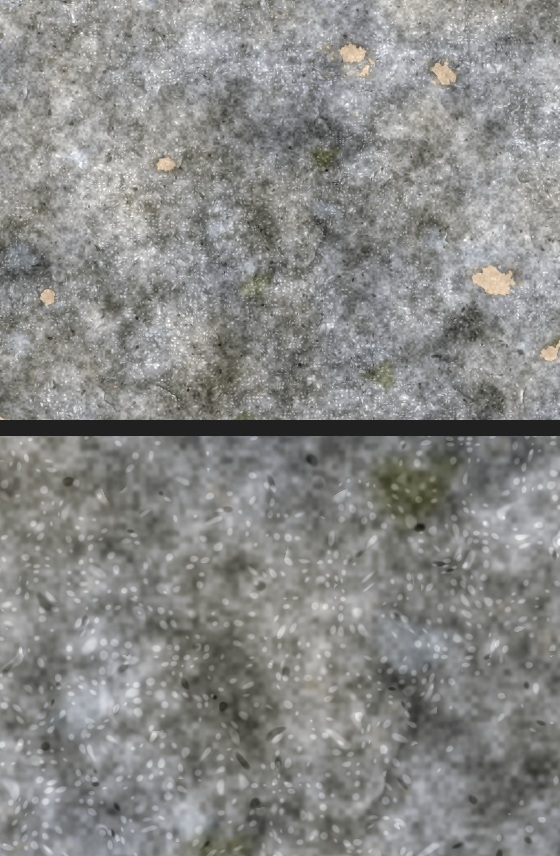
Top, the full canvas; bottom, a detail of the centre.
A WebGL 2 fragment shader for this texture:

```glsl
#version 300 es
precision highp float;
// Weathered grey stone: layered noise gives tone, grain and shallow relief,
// scattered cells add dents, stains, moss, lime bloom and ochre plaster,
// and a dusting of pale flecks and dark pits finishes the surface.

#define BASE_TONE 0.568
#define BROAD_CONTRAST 0.44
#define BLOTCH_CONTRAST 0.42
#define FINE_CONTRAST 0.40
#define GRAIN_CONTRAST 0.15
#define RELIEF_STRENGTH 0.42
#define DENT_CELLS 6.0
#define FLECK_CELLS 115.0
#define PLASTER_COLOR vec3(0.84, 0.75, 0.64)
#define MOSS_COLOR vec3(0.43, 0.44, 0.30)
#define BLOOM_COLOR vec3(0.74, 0.77, 0.81)

uniform vec2 u_resolution;
out vec4 fragColor;

float hash1(vec2 p) {
    vec3 q = fract(p.xyx * 0.1031);
    q += dot(q, q.yzx + 33.33);
    return fract((q.x + q.y) * q.z);
}

vec2 hash2(vec2 p) {
    return vec2(hash1(p), hash1(p + vec2(71.7, 113.3)));
}

float noise(vec2 p) {
    vec2 i = floor(p), f = fract(p);
    f = f * f * f * (f * (f * 6.0 - 15.0) + 10.0);
    return mix(mix(hash1(i), hash1(i + vec2(1, 0)), f.x),
               mix(hash1(i + vec2(0, 1)), hash1(i + vec2(1, 1)), f.x), f.y);
}

// Fractal noise centred on zero
float fbm(vec2 p, int octaves) {
    float sum = 0.0, amp = 0.5;
    for (int i = 0; i < octaves; i++) {
        sum += amp * (noise(p) - 0.5);
        p = mat2(1.6, 1.2, -1.2, 1.6) * p + 17.3;
        amp *= 0.5;
    }
    return sum;
}

// Scattered blobs: 1 at a centre, 0 at its rim, -1 far away
float patches(vec2 p, float cells, float chance, vec2 radii, float seed) {
    vec2 q = p * cells;
    float best = -1.0;
    for (int y = -1; y <= 1; y++)
    for (int x = -1; x <= 1; x++) {
        vec2 id = floor(q) + vec2(x, y);
        vec2 pick = hash2(id + seed + 31.0);
        if (pick.x > chance) continue;
        vec2 d = q - id - hash2(id + seed);
        float radius = mix(radii.x, radii.y, pick.y);
        best = max(best, 1.0 - length(d * vec2(0.9, 1.15)) / radius);
    }
    return best;
}

// Curved chips: x is the shadow, y the lit rim beside it
vec2 dents(vec2 p) {
    vec2 q = p * DENT_CELLS + 0.35 * vec2(fbm(p * 22.0, 3), fbm(p * 22.0 + 40.0, 3));
    vec2 mark = vec2(0.0);
    for (int y = -1; y <= 1; y++)
    for (int x = -1; x <= 1; x++) {
        vec2 id = floor(q) + vec2(x, y);
        vec2 pick = hash2(id + 5.0), form = hash2(id + 57.0);
        if (pick.x > 0.62) continue;
        vec2 d = q - id - 0.2 - 0.6 * hash2(id + 91.0);
        float a = mix(-0.9, 0.7, form.x);
        d = mat2(cos(a), sin(a), -sin(a), cos(a)) * d;
        float reach = mix(0.12, 0.40, pick.y);
        float side = d.x - mix(-2.2, 2.2, form.y) * d.y * d.y;
        float taper = 1.0 - smoothstep(0.25, 1.0, abs(d.y) / reach);
        float shade = smoothstep(-0.02, 0.01, side) * exp(-max(side, 0.0) / 0.05);
        float rim = exp(-pow((side + 0.04) / 0.025, 2.0));
        mark = max(mark, vec2(shade, rim) * taper * mix(0.4, 1.0, hash1(id + 12.0)));
    }
    return mark;
}

// Tiny round specks, one at most per cell
float flecks(vec2 p, float cells, float density, float seed) {
    vec2 q = p * cells + 1.5 * vec2(noise(p * 40.0), noise(p * 40.0 + 9.0));
    vec2 id = floor(q), pick = hash2(id + seed);
    float radius = mix(0.12, 0.36, pick.y);
    float d = length(fract(q) - mix(vec2(0.35), vec2(0.65), hash2(id + seed + 7.0)));
    return step(pick.x, density) * (1.0 - smoothstep(radius - 0.12, radius + 0.14, d));
}

void main() {
    vec2 p = gl_FragCoord.xy / u_resolution.y;
    float broad = fbm(p * 3.2 + 4.0, 4);
    float blotch = fbm(p * 13.0 + 21.0, 5);
    float fine = fbm(p * 62.0 + 8.0, 3);
    float ragged = fbm(p * 26.0 + 63.0, 4);

    // Stone tone, with relief lit from the upper left
    float relief = blotch - fbm((p + vec2(-0.006, 0.007)) * 13.0 + 21.0, 5);
    float tone = BASE_TONE + 0.07 * (p.y - 0.5) + 0.02 * (p.x - 0.67);
    tone += BROAD_CONTRAST * broad + BLOTCH_CONTRAST * blotch + FINE_CONTRAST * fine;
    tone += GRAIN_CONTRAST * (noise(p * 190.0) - 0.5) - RELIEF_STRENGTH * relief;

    // Dark stains, chips, flecks and pits
    float stain = patches(p, 5.0, 0.5, vec2(0.12, 0.36), 140.0) + 2.6 * ragged;
    tone -= 0.11 * smoothstep(-0.3, 0.6, stain);
    vec2 dent = dents(p);
    tone += (0.10 * dent.y - 0.27 * dent.x) * (0.8 + 2.0 * fine);
    float dusty = smoothstep(-0.12, 0.16, fbm(p * 7.0 + 80.0, 4) + 0.12 * (0.5 - p.y));
    tone += 0.16 * flecks(p, FLECK_CELLS, 0.06 + 0.42 * dusty, 3.0);
    tone += 0.15 * flecks(p, FLECK_CELLS * 0.55, 0.16 * dusty, 44.0);
    tone -= 0.17 * flecks(p, FLECK_CELLS * 0.7, 0.05, 77.0);

    // Shadows lean warm, with a faint drift between blue and buff
    vec3 color = vec3(tone);
    color.b -= 0.02 * (1.0 - smoothstep(0.45, 0.62, tone));
    color += vec3(0.05, 0.02, -0.07) * fbm(p * 6.0 + 33.0, 3);

    // Pale bloom, moss and exposed plaster with a brown margin
    float grit = 0.9 * (tone - BASE_TONE);
    float bloom = patches(p, 4.5, 0.45, vec2(0.10, 0.26), 210.0) + 3.0 * ragged;
    color = mix(color, BLOOM_COLOR + grit, 0.55 * smoothstep(0.0, 0.9, bloom));
    float moss = patches(p, 3.6, 0.36, vec2(0.08, 0.20), 320.0) + 1.8 * ragged;
    color = mix(color, MOSS_COLOR + grit, 0.6 * smoothstep(-0.2, 0.8, moss));
    float plaster = patches(p, 4.0, 0.30, vec2(0.06, 0.20), 430.0) + 2.6 * ragged + fine;
    color *= 1.0 - vec3(0.12, 0.15, 0.22) * smoothstep(-0.5, 0.2, plaster);
    color = mix(color, PLASTER_COLOR + 0.5 * grit, 0.92 * smoothstep(0.15, 0.38, plaster));

    fragColor = vec4(clamp(color, 0.0, 1.0), 1.0);
}
```
